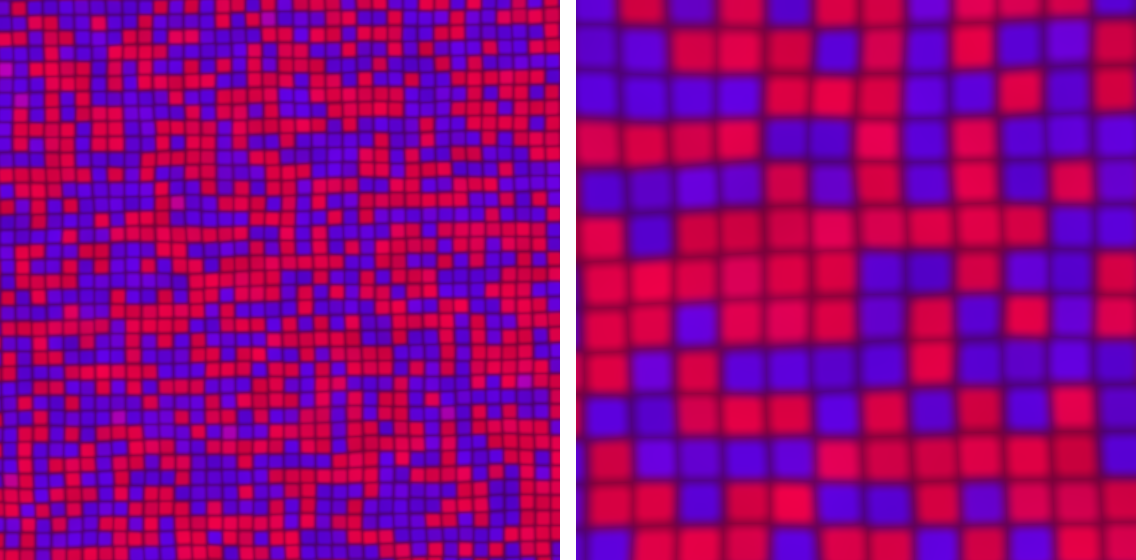
Left: the whole. Right: its middle third, enlarged.
A three.js fragment shader for this pattern:

```glsl
#define GRID vec2(35.8, 36.8)
#define TILT 0.015
#define BLUE vec3(0.35, 0.0, 0.84)
#define RED vec3(0.86, 0.0, 0.26)
#define MAGENTA vec3(0.74, 0.0, 0.66)
#define SEAM vec3(0.16, 0.0, 0.12)
#define BLUE_SHARE 0.5
#define BEAD_HALF 0.44
#define BEAD_ROUND 0.25
#define BEAD_SOFT 0.2
#define JITTER 0.09
#define WARP 0.22

varying vec2 vUv;

vec2 hash2(vec2 p) {
  vec3 q = fract(p.xyx * vec3(0.1031, 0.1030, 0.0973));
  q += dot(q, q.yzx + 33.33);
  return fract((q.xx + q.yz) * q.zy);
}

float gradientDot(vec2 cell, vec2 offset) {
  return dot(hash2(cell + 71.0) * 2.0 - 1.0, offset);
}

float gradientNoise(vec2 p) {
  vec2 i = floor(p), f = fract(p);
  vec2 u = f * f * f * (f * (f * 6.0 - 15.0) + 10.0);
  vec2 e = vec2(1.0, 0.0);
  float low = mix(gradientDot(i, f), gradientDot(i + e, f - e), u.x);
  float high = mix(gradientDot(i + e.yx, f - e.yx), gradientDot(i + 1.0, f - 1.0), u.x);
  return mix(low, high, u.y);
}

// Random blue or red, in loose clusters, with a rare magenta bead
vec3 beadColor(vec2 cell) {
  vec2 pick = hash2(cell + 13.0);
  vec2 tint = hash2(cell + 157.0);
  float cluster = 0.35 * gradientNoise(cell * vec2(0.23, 0.41));
  vec3 color = mix(RED, BLUE, step(pick.x + cluster, BLUE_SHARE));
  color = mix(color, MAGENTA, 0.16 * tint.x * tint.x);
  color = mix(color, MAGENTA, 0.8 * step(0.992, pick.y));
  return color * (0.94 + 0.12 * tint.y);
}

float roundedBox(vec2 p, float halfSize, float radius) {
  vec2 q = abs(p) - halfSize + radius;
  return length(max(q, 0.0)) + min(max(q.x, q.y), 0.0) - radius;
}

void main() {
  // Slightly turned, uneven grid
  float c = cos(TILT), s = sin(TILT);
  vec2 p = (mat2(c, -s, s, c) * (vUv - 0.5) + 0.5) * GRID;
  p += WARP * vec2(gradientNoise(p * 0.2), gradientNoise(p * 0.2 + 40.0));

  // Soft beads whose colours bleed into their neighbours
  vec2 home = floor(p);
  vec3 colorSum = vec3(0.0);
  float weightSum = 0.0, cover = 0.0;
  for (int y = -1; y <= 1; y++) {
    for (int x = -1; x <= 1; x++) {
      vec2 cell = home + vec2(float(x), float(y));
      vec2 offset = p - cell - 0.5 - JITTER * (hash2(cell + 5.0) - 0.5);
      float weight = exp(-9.0 * dot(offset, offset));
      float d = roundedBox(offset, BEAD_HALF, BEAD_ROUND);
      colorSum += weight * beadColor(cell);
      weightSum += weight;
      cover = max(cover, 1.0 - smoothstep(-BEAD_SOFT, BEAD_SOFT, d));
    }
  }
  vec3 color = colorSum / weightSum;
  color = mix(SEAM + 0.4 * color, color, cover);

  // Faint uneven glow across the sheet
  float glow = gradientNoise(vUv * 6.0 + 9.0);
  color = mix(color, MAGENTA, 0.2 * smoothstep(0.15, 0.6, glow));
  color *= 1.0 + 0.1 * gradientNoise(vUv * 14.0);
  gl_FragColor = vec4(color, 1.0);
}
```
